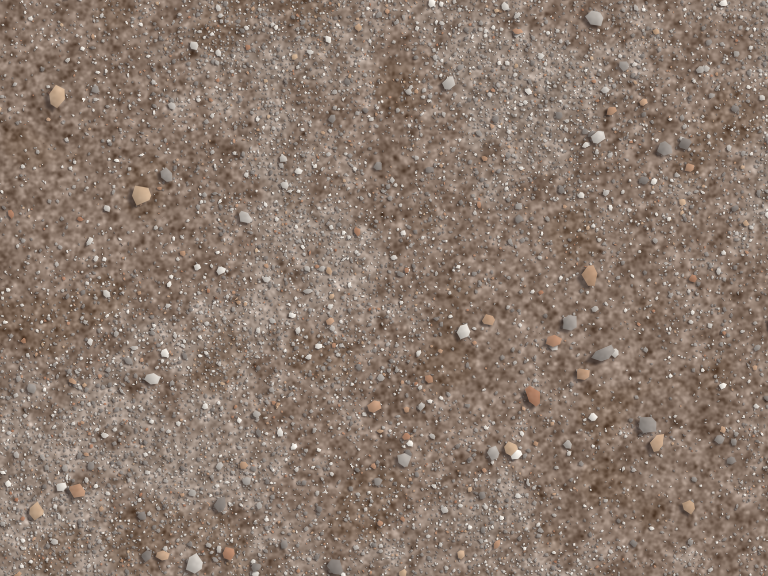
Give the GLSL for this texture, as a WebGL 2 fragment shader.

```glsl
#version 300 es
precision highp float;
uniform vec2 u_resolution;
out vec4 fragColor;

// Colours
const vec3 SOIL = vec3(0.535, 0.458, 0.405);
const vec3 DUST = vec3(0.655, 0.605, 0.565);
const vec3 CLOD = vec3(0.475, 0.390, 0.325);
const vec3 SLATE = vec3(0.50, 0.47, 0.45);
const vec3 CHALK = vec3(0.91, 0.89, 0.86);
const vec3 RUST = vec3(0.66, 0.45, 0.34);
const vec3 SAND = vec3(0.76, 0.64, 0.52);
const vec3 SHADE = vec3(0.23, 0.19, 0.175);

// Light and surface
const vec2 LIGHT = vec2(0.83, 0.56);
const float SHADOW_REACH = 0.55;
const float SHADOW_STRENGTH = 0.68;
const float FACET_CONTRAST = 0.20;
const float GRAIN_STRENGTH = 0.075;
const float PATCH_STRENGTH = 0.045;
const int FACETS = 6;
const float TAU = 6.28319;

vec3 hash3(vec2 p) {
  vec3 h = fract(p.xyx * vec3(0.1031, 0.1030, 0.0973));
  h += dot(h, h.yxz + 33.33);
  return fract((h.xxy + h.yzz) * h.zyx);
}

mat2 rotation(float a) {
  return mat2(cos(a), -sin(a), sin(a), cos(a));
}

// Cellular noise: one soft bump of random sign in each cell
float bumps(vec2 p) {
  vec2 cell = floor(p);
  float sum = 0.0;
  for (int y = -1; y <= 1; y++)
  for (int x = -1; x <= 1; x++) {
    vec2 id = cell + vec2(x, y);
    vec3 h = hash3(id + 17.0);
    vec2 q = p - id - h.xy;
    float w = max(0.0, 1.0 - dot(q, q));
    sum += w * w * (2.0 * h.z - 1.0);
  }
  return sum;
}

// Distance to an angular chip with uneven facets
float chipDistance(vec2 q, float radius, vec3 shape) {
  q = rotation(shape.x * TAU) * q;
  q.y *= 1.0 + 0.7 * shape.y * shape.y;
  float d = -radius;
  for (int k = 0; k < FACETS; k++) {
    float jitter = fract(shape.z * 7.3 + float(k) * 0.618);
    float a = (float(k) + 0.6 * jitter) * TAU / float(FACETS);
    float reach = radius * (0.72 + 0.28 * fract(jitter * 5.7 + shape.x));
    d = max(d, dot(q, vec2(cos(a), sin(a))) - reach);
  }
  return d;
}

vec3 stoneColour(vec3 h, float warmShare) {
  vec3 mineral = mix(SLATE, CHALK, h.x * (0.35 + 0.65 * h.x));
  vec3 warm = mix(RUST, SAND, h.z);
  return mix(mineral, warm, step(1.0 - warmShare, h.y) * 0.85);
}

// One scattered layer of stones, each with its own shadow
vec3 scatter(vec3 ground, vec2 p, float cells, float chance,
             vec2 sizes, float warmShare, float seed) {
  vec2 g = p * cells + seed;
  vec2 cell = floor(g);
  float px = cells / u_resolution.y;
  vec3 colour = ground;
  for (int y = -1; y <= 1; y++)
  for (int x = -1; x <= 1; x++) {
    vec2 id = cell + vec2(x, y);
    vec3 place = hash3(id + seed);
    if (place.z > chance) continue;
    vec3 shape = hash3(id + seed + 91.7);
    vec3 tint = hash3(id + seed + 203.1);
    vec2 q = g - id - mix(vec2(0.15), vec2(0.85), place.xy);
    float radius = mix(sizes.x, sizes.y, shape.z * shape.z);
    float bodyDist = chipDistance(q, radius, shape);
    float shadowDist = chipDistance(q + LIGHT * radius * SHADOW_REACH, radius, shape);
    float blur = px + radius * 0.15;
    float shadow = 1.0 - smoothstep(-blur, blur, shadowDist);
    colour = mix(colour, SHADE, shadow * SHADOW_STRENGTH);
    float lit = 1.0 + FACET_CONTRAST * clamp(dot(q, LIGHT) / radius, -1.0, 0.6);
    vec3 stone = stoneColour(tint, warmShare) * lit;
    colour = mix(colour, stone, 1.0 - smoothstep(-0.7 * px, 0.7 * px, bodyDist));
  }
  return colour;
}

void main() {
  vec2 p = gl_FragCoord.xy / u_resolution.y;

  // Soil with broad patches, dusty clearings and fine grain
  float broad = bumps(p * 3.2 + 5.0) + 0.6 * bumps(p * 8.0 + 41.0);
  float mottle = bumps(p * 27.0 + 73.0);
  float grain = bumps(p * 95.0) + 0.9 * bumps(p * 190.0 + 29.0);
  float clump = clamp(0.85 + 0.75 * broad + 0.45 * mottle, 0.2, 1.7);
  vec3 colour = mix(SOIL, DUST, 0.55 * smoothstep(0.9, 1.7, clump));
  colour += PATCH_STRENGTH * mottle;

  // Low, earth-covered clods
  float lump = bumps(p * 11.0 + 137.0) + 0.15 * mottle;
  colour = mix(colour, CLOD, 0.65 * smoothstep(0.42, 0.72, lump));
  colour += GRAIN_STRENGTH * grain;

  // Stones from grit to pebbles
  colour = scatter(colour, p, 150.0, 0.42 * clump, vec2(0.20, 0.42), 0.08, 11.0);
  colour = scatter(colour, p, 88.0, 0.30 * clump, vec2(0.18, 0.42), 0.08, 310.0);
  colour = scatter(colour, p, 46.0, 0.15 * clump, vec2(0.16, 0.38), 0.14, 520.0);
  colour = scatter(colour, p, 22.0, 0.075, vec2(0.16, 0.40), 0.35, 740.0);
  colour = scatter(colour, p, 11.0, 0.06, vec2(0.14, 0.27), 0.60, 930.0);

  colour += 0.3 * GRAIN_STRENGTH * grain;
  fragColor = vec4(clamp(colour, 0.0, 1.0), 1.0);
}
```
